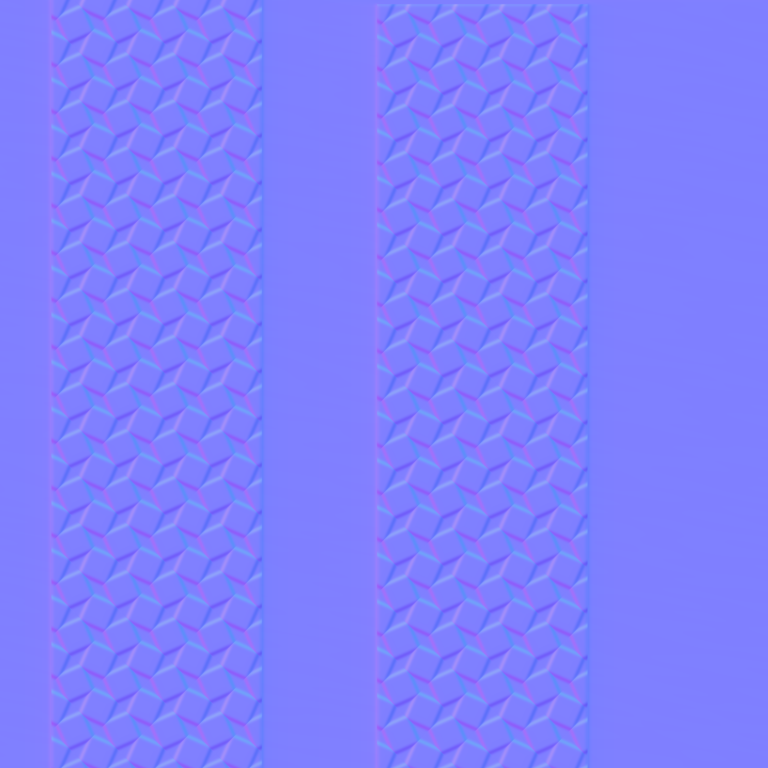
Write a WebGL 1 fragment shader that draws this texture map.

```glsl
precision highp float;
// Tangent-space normal map of two recessed vertical strips of diamond tread plate.

uniform vec2 u_resolution;

#define PITCH 0.0613                  // spacing of the tread in both directions
#define LOZENGE vec2(0.0250, 0.0098)  // half length and half width of a stud
#define BEVEL 0.0029                  // softness of the stud edges
#define STUD_SLOPE 0.30
#define STRIP_WIDTH 0.274
#define LEFT_CORNER vec2(0.0670, 1.0 + PITCH)
#define RIGHT_CORNER vec2(0.4910, 0.9945)
#define RIM 0.0034                    // softness of the strip border
#define RIM_SLOPE 0.15
#define HALO 0.020                    // reach of the sag around a strip
#define HALO_SLOPE 0.045
#define WEAR_SLOPE 0.010

vec2 hashGradient(vec2 cell) {
  float angle = 6.2832 * fract(sin(dot(cell, vec2(127.1, 311.7))) * 4375.85);
  return vec2(cos(angle), sin(angle));
}

float gradientNoise(vec2 p) {
  vec2 i = floor(p);
  vec2 f = p - i;
  vec2 u = f * f * f * (f * (f * 6.0 - 15.0) + 10.0);
  vec2 e = vec2(1.0, 0.0);
  float bottom = mix(dot(hashGradient(i), f),
                     dot(hashGradient(i + e.xy), f - e.xy), u.x);
  float top = mix(dot(hashGradient(i + e.yx), f - e.yx),
                  dot(hashGradient(i + e.xx), f - e.xx), u.x);
  return mix(bottom, top, u.y);
}

float bell(float x) {
  return exp(-x * x);
}

// Offset from the nearest point of a square lattice
vec2 latticeOffset(vec2 p) {
  return (fract(p / PITCH + 0.5) - 0.5) * PITCH;
}

// Outward slope along the bevelled outline of a rhombus
vec2 lozengeSlope(vec2 p, vec2 axis) {
  vec2 across = vec2(-axis.y, axis.x);
  vec2 q = vec2(dot(p, axis), dot(p, across));
  vec2 side = q / sqrt(q * q + 1e-6);
  vec2 facing = normalize(LOZENGE.yx);
  float dist = dot(abs(q) - vec2(LOZENGE.x, 0.0), facing);
  vec2 slope = side * facing * bell(dist / BEVEL);
  return axis * slope.x + across * slope.y;
}

// Two interleaved lattices of studs, leaning opposite ways
vec2 treadSlope(vec2 p) {
  vec2 rising = latticeOffset(p - vec2(0.5 * PITCH, -0.0013));
  vec2 falling = latticeOffset(p - vec2(0.0, 0.5 * PITCH - 0.0013));
  return STUD_SLOPE * (lozengeSlope(rising, vec2(0.7071, 0.7071))
                     + lozengeSlope(falling, vec2(0.7071, -0.7071)));
}

// Slope of one strip hanging from its upper left corner; z is its coverage
vec3 stripSlope(vec2 p, vec2 corner) {
  vec2 local = p - corner;
  float right = local.x - STRIP_WIDTH;
  float outside = max(max(-local.x, right), local.y);
  float pixel = 1.0 / min(u_resolution.x, u_resolution.y);
  float inside = 1.0 - smoothstep(-pixel, pixel, outside);
  float below = 1.0 - smoothstep(-RIM, RIM, local.y);

  // The border walls face into the recess
  vec2 rim = vec2((bell(local.x / RIM) - bell(right / RIM)) * below,
                  -bell(local.y / RIM) * inside);

  // The surrounding sheet sags gently towards the strip
  float sag = exp(-max(-local.x, 0.0) / HALO) * step(local.x, 0.0)
            - exp(-max(right, 0.0) / HALO) * step(0.0, right);

  vec2 slope = treadSlope(local) * inside + rim * RIM_SLOPE;
  slope.x += sag * HALO_SLOPE * below;
  return vec3(slope, inside);
}

void main() {
  vec2 p = gl_FragCoord.xy / u_resolution;
  vec3 left = stripSlope(p, LEFT_CORNER);
  vec3 right = stripSlope(p, RIGHT_CORNER);
  vec2 slope = left.xy + right.xy;

  // Faint lengthwise wear on the sheet between the strips
  float gap = smoothstep(0.33, 0.36, p.x) * (1.0 - smoothstep(0.46, 0.49, p.x));
  float wear = gradientNoise(vec2(p.x * 9.0, p.y * 70.0 + p.x * 12.0));
  slope.y += WEAR_SLOPE * wear * mix(0.3, 1.0, gap) * (1.0 - left.z - right.z);

  // Encode with the green axis pointing down
  vec3 normal = normalize(vec3(slope.x, -slope.y, 1.0));
  gl_FragColor = vec4(normal * 0.5 + 0.5, 1.0);
}
```
